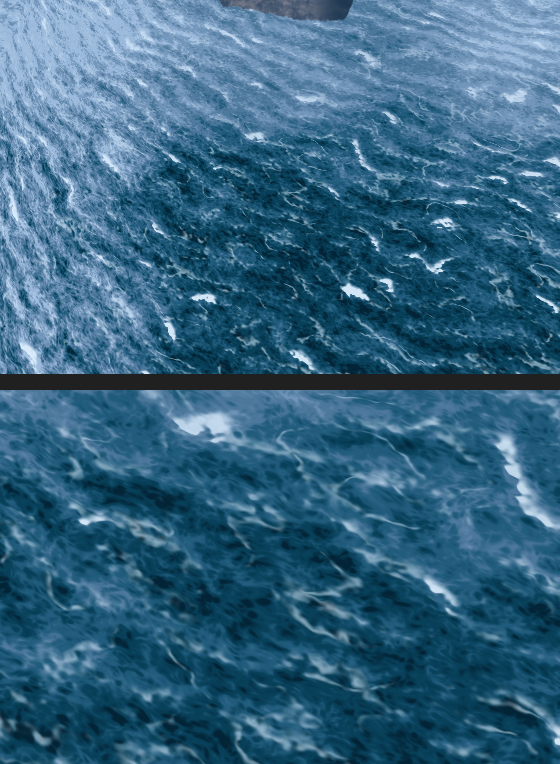
Top, the full canvas; bottom, a detail of the centre.
Give the GLSL for this texture, as a Shadertoy shader.

```glsl
// Wind-torn dark blue sea seen from above, with whitecaps, spray mist and a rock at the top edge.
#define PERSPECTIVE 0.35
#define SWELL_ROWS 11.0
#define SWELL_WARP 1.5
#define RIPPLE_SCALE 21.0
#define RIPPLE_CONTRAST 0.72
#define SPECKLE 0.13
#define FOAM_AMOUNT 0.95
#define THREAD_AMOUNT 0.55
#define MIST_AMOUNT 0.75
#define BASE_TONE 0.13

const vec3 ABYSS = vec3(0.01, 0.14, 0.21);
const vec3 DEEP  = vec3(0.03, 0.25, 0.35);
const vec3 TEAL  = vec3(0.13, 0.36, 0.49);
const vec3 STEEL = vec3(0.30, 0.47, 0.61);
const vec3 SHEEN = vec3(0.45, 0.59, 0.73);
const vec3 HAZE  = vec3(0.61, 0.73, 0.86);
const vec3 FOAM  = vec3(0.86, 0.93, 0.99);

vec2 hashGradient(vec2 cell) {
    vec3 h = fract(cell.xyx * vec3(0.1031, 0.1030, 0.0973));
    h += dot(h, h.yzx + 33.33);
    return 2.0 * fract((h.xx + h.yz) * h.zy) - 1.0;
}

float gradientNoise(vec2 p) {
    vec2 i = floor(p), f = p - i;
    vec2 s = f * f * f * (f * (6.0 * f - 15.0) + 10.0);
    vec2 e = vec2(0.0, 1.0);
    float low = mix(dot(hashGradient(i), f), dot(hashGradient(i + e.yx), f - e.yx), s.x);
    float high = mix(dot(hashGradient(i + e), f - e), dot(hashGradient(i + 1.0), f - 1.0), s.x);
    return mix(low, high, s.y);
}

float fbm(vec2 p) {
    float sum = 0.0, amp = 0.6;
    for (int i = 0; i < 4; i++) {
        sum += amp * gradientNoise(p);
        p = mat2(1.6, 1.2, -1.2, 1.6) * p + 17.3;
        amp *= 0.5;
    }
    return sum;
}

// Sharp-edged chop: ridged octaves centred on zero
float ripples(vec2 p) {
    float sum = 0.0, amp = 1.0;
    for (int i = 0; i < 4; i++) {
        sum += amp * (0.2 - abs(gradientNoise(p)));
        p = mat2(1.6, 0.5, -0.5, 1.6) * p + 9.7;
        amp *= 0.9;
    }
    return sum;
}

vec3 seaColour(float tone) {
    float t = tone * 5.0;
    vec3 c = mix(ABYSS, DEEP, smoothstep(0.0, 1.0, t));
    c = mix(c, TEAL, smoothstep(1.0, 2.0, t));
    c = mix(c, STEEL, smoothstep(2.0, 3.0, t));
    c = mix(c, SHEEN, smoothstep(3.0, 4.0, t));
    c = mix(c, HAZE, smoothstep(4.0, 5.0, t));
    return mix(c, FOAM, 0.7 * smoothstep(5.2, 8.0, t));
}

void mainImage(out vec4 fragColor, in vec2 fragCoord) {
    vec2 uv = fragCoord / iResolution.xy;
    vec2 p = vec2(uv.x * 1.5, uv.y);

    // Sea plane, then coordinates along and across the curving crests
    float depth = 1.0 / (1.0 - PERSPECTIVE * p.y);
    vec2 q = vec2(0.75 + (p.x - 0.75) * depth, p.y * depth);
    float across = 0.9 * q.y + 0.4 * q.x - 0.3 * exp(-2.5 * max(q.x, -0.3));
    float along = 0.9 * q.x - 0.42 * q.y;
    vec2 wave = vec2(along, across);
    vec2 warp = vec2(fbm(q * 8.0), fbm(q * 8.0 + 31.0));
    float grain = gradientNoise(wave * vec2(48.0, 75.0)) + 0.9 * gradientNoise(wave * vec2(85.0, 115.0) + 5.0);

    // Broad light: glossy left, dark centre, pale distance
    float left = smoothstep(0.5, 0.03, uv.x + 0.16 * gradientNoise(q * 3.0));
    float right = smoothstep(0.55, 1.0, uv.x) * smoothstep(0.0, 0.65, uv.y);
    float wisps = fbm(vec2(p.x * 2.2 + p.y, p.y * 5.0) + 4.0);
    float mist = smoothstep(0.44, 0.93, uv.y + 0.28 * wisps + 0.07 * right);

    // Swell rows and their chop
    float phase = SWELL_ROWS * across + SWELL_WARP * gradientNoise(q * 3.2) + 0.9 * warp.x;
    float row = floor(phase), saw = phase - row;
    float swell = cos(6.28318 * (saw - 0.58));
    float patches = gradientNoise(wave * vec2(6.0, 10.0) + warp);
    float chop = ripples(wave * RIPPLE_SCALE * vec2(0.85, 1.35) + 0.8 * warp);
    float relief = swell * (0.07 + 0.07 * left) + patches * (0.28 + 0.3 * left);
    float texture1 = chop * RIPPLE_CONTRAST * (0.55 + 0.45 * left) + SPECKLE * grain;

    float tone = BASE_TONE + 0.44 * left + 0.2 * right + relief;
    tone = mix(tone, 0.83 + 0.4 * wisps, mist * MIST_AMOUNT);
    tone += texture1 * (1.0 - 0.45 * mist) + 0.06 * swell * mist;
    vec2 glowL = (uv - vec2(0.13, 0.88)) / vec2(0.2, 0.14);
    vec2 glowR = (uv - vec2(0.97, 0.92)) / vec2(0.16, 0.12);
    tone += 0.2 * (exp(-dot(glowL, glowL)) + exp(-dot(glowR, glowR)));

    // Broken whitecaps, steep in front and trailing behind, along thin crest lines
    float strength = smoothstep(0.02, 0.42, gradientNoise(vec2(along * 10.0, row * 7.37 + 0.4)));
    float crest = saw - 0.5 + 0.1 * grain;
    float body = smoothstep(-0.1, 0.0, crest) * smoothstep(0.08 + 0.27 * strength, 0.0, crest);
    float cap = smoothstep(0.1, 0.75, body * strength * (1.0 + 1.1 * grain));
    float gaps = smoothstep(-0.15, 0.4, gradientNoise(wave * vec2(9.0, 12.0) + 80.0) + 0.55 * grain);
    float line = smoothstep(0.13, 0.0, abs(crest)) * gaps;

    // Fine foam net linking the crests
    float net = abs(gradientNoise(wave * vec2(8.0, 17.0) + 0.9 * warp + 50.0) + 0.04 * grain);
    float thread = smoothstep(0.06, 0.0, net) * gaps;
    float foam = max(cap * FOAM_AMOUNT, max(line, thread) * THREAD_AMOUNT);
    tone += 0.16 * strength * smoothstep(0.35, 0.0, abs(saw - 0.55));
    vec3 colour = mix(seaColour(tone), FOAM, foam * (1.0 - 0.4 * mist));

    // Rock under the mist, shaded dark on its right end
    float rough = fbm(p * 30.0) + 0.4 * fbm(p * 90.0);
    float shore = mix(0.985, 0.945, smoothstep(0.38, 0.57, uv.x)) + 0.015 * rough;
    shore += 0.1 * smoothstep(0.61, 0.65, uv.x) + 0.1 * smoothstep(0.4, 0.37, uv.x);
    vec3 stone = mix(vec3(0.20, 0.28, 0.38), vec3(0.47, 0.47, 0.52), smoothstep(-0.3, 0.35, rough));
    stone = mix(stone, vec3(0.06, 0.16, 0.25), 0.8 * smoothstep(0.55, 0.61, uv.x + 0.05 * rough));
    colour = mix(colour, stone, 0.9 * smoothstep(-0.004, 0.004, uv.y - shore));

    fragColor = vec4(clamp(colour, 0.0, 1.0), 1.0);
}
```
